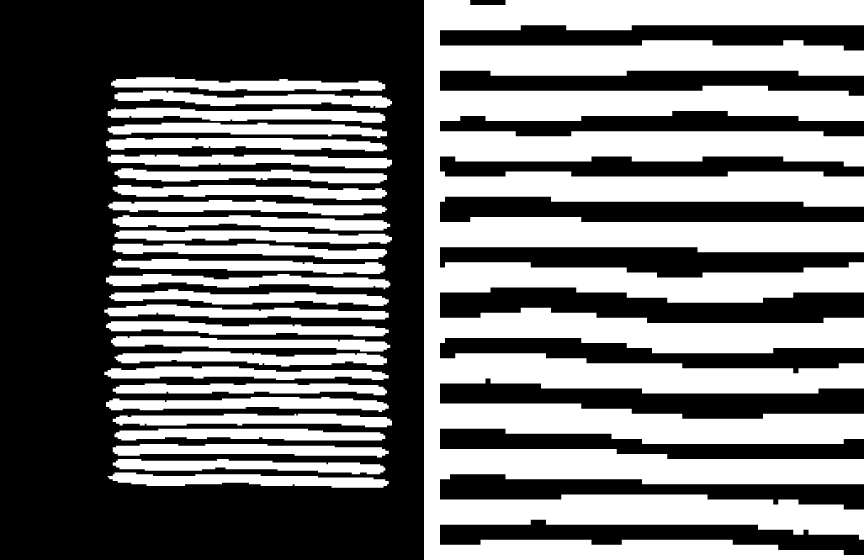
Left, the full canvas; right, a detail of the centre.
A Shadertoy shader for this pattern:

```glsl
// Stack of rough white brush bars with stepped edges on a black ground.

const vec2  GRID       = vec2(252.0, 333.0); // square cells across and down the canvas
const float BARS       = 27.0;
const float FIRST      = 47.3;  // centre of the lowest bar, in cells
const float PITCH      = 9.054; // distance between bar centres
const float THICKNESS  = 5.5;
const float LEFT       = 65.0;
const float RIGHT      = 231.5;
const float LEFT_VARY  = 3.6;   // spread of the bar ends
const float RIGHT_VARY = 2.2;
const float TILT_LOW   = 1.2;   // drop from left to right, lowest bar
const float TILT_HIGH  = 2.7;   // the same for the highest bar
const float WOBBLE     = 1.5;   // slow wander shared by neighbouring bars
const float ROUGHNESS  = 1.3;   // independent wander of each edge
const float TAPER      = 1.7;   // thinning of the bar ends
const float TAPER_RUN  = 4.5;
const float NICK_RATE  = 0.006; // chance of a one-cell notch
const vec3  GROUND     = vec3(0.0);
const vec3  INK        = vec3(1.0);
const int   SAMPLES    = 4;     // per pixel side

float hash(vec2 p) {
    vec3 q = fract(p.xyx * vec3(0.1031, 0.1030, 0.0973));
    q += dot(q, q.yzx + 33.33);
    return fract((q.x + q.y) * q.z);
}

// Value noise from -1 to 1
float noise(vec2 p) {
    vec2 i = floor(p), f = fract(p);
    f = f * f * (3.0 - 2.0 * f);
    float low  = mix(hash(i), hash(i + vec2(1.0, 0.0)), f.x);
    float high = mix(hash(i + vec2(0.0, 1.0)), hash(i + 1.0), f.x);
    return 2.0 * mix(low, high, f.y) - 1.0;
}

float signedHash(float row, float seed) {
    return 2.0 * hash(vec2(row + 1.0, seed)) - 1.0;
}

// Offset of one bar edge from its mean height
float edgeOffset(float x, float row, float seed) {
    float wander = ROUGHNESS * noise(vec2(x / 13.0, row * 7.0 + seed));
    float nick = step(hash(vec2(x, row + seed)), NICK_RATE);
    return wander - nick;
}

float bar(vec2 cell, float row) {
    float left  = LEFT + LEFT_VARY * signedHash(row, 11.0);
    float right = RIGHT + RIGHT_VARY * signedHash(row, 23.0);
    float inset = min(cell.x - left, right - cell.x);
    if (inset < 0.0) return 0.0;

    // Centre line: tilt, shared wave and a small shift per bar
    float along = (cell.x - LEFT) / (RIGHT - LEFT);
    float tilt = mix(TILT_LOW, TILT_HIGH, row / (BARS - 1.0));
    float centre = FIRST + row * PITCH + tilt * (0.5 - along)
                 + WOBBLE * noise(vec2(cell.x / 34.0, row * 0.4 + 5.0))
                 + 0.4 * signedHash(row, 37.0);

    // Upper and lower edges, closing in at both ends
    float halfWidth = 0.5 * THICKNESS - TAPER * (1.0 - smoothstep(0.0, TAPER_RUN, inset));
    float top    = centre + halfWidth + 0.5 * edgeOffset(cell.x, row, 41.0);
    float bottom = centre - halfWidth - 0.5 * edgeOffset(cell.x, row, 73.0);
    return step(bottom, cell.y) * step(cell.y, top);
}

float ink(vec2 uv) {
    vec2 cell = floor(fract(uv) * GRID) + 0.5;
    float nearest = floor((cell.y - FIRST) / PITCH + 0.5);
    float covered = 0.0;
    for (float k = -1.0; k <= 1.0; k++) {
        float row = nearest + k;
        if (row >= 0.0 && row < BARS) covered = max(covered, bar(cell, row));
    }
    return covered;
}

void mainImage(out vec4 fragColor, in vec2 fragCoord) {
    // Average over the pixel to smooth the stepped edges
    float coverage = 0.0;
    for (int j = 0; j < SAMPLES; j++)
    for (int i = 0; i < SAMPLES; i++) {
        vec2 offset = (vec2(i, j) + 0.5) / float(SAMPLES) - 0.5;
        coverage += ink((fragCoord + offset) / iResolution.xy);
    }
    coverage /= float(SAMPLES * SAMPLES);
    fragColor = vec4(mix(GROUND, INK, coverage), 1.0);
}
```
